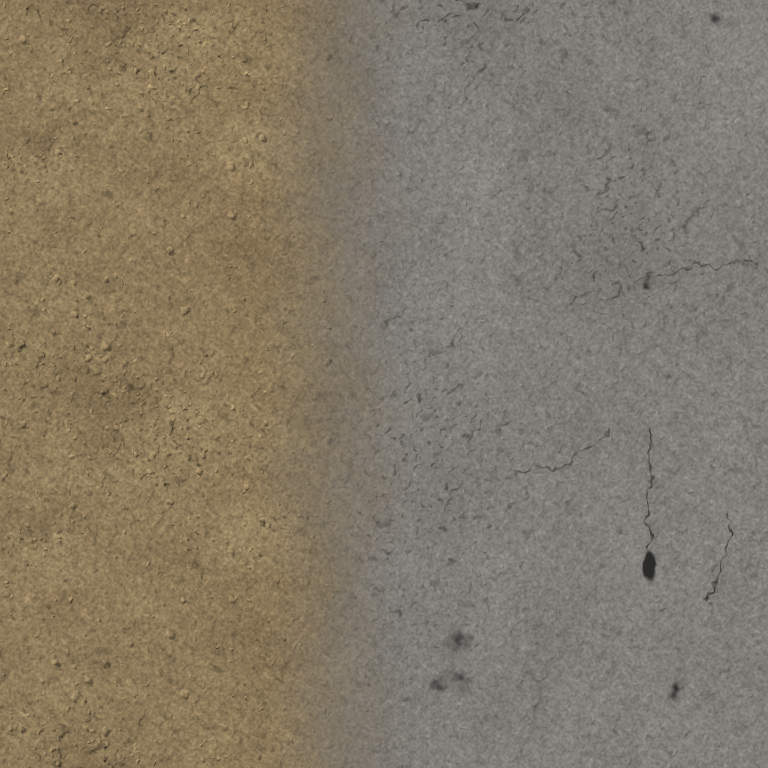
Give the GLSL for this texture, as a WebGL 1 fragment shader.

```glsl
precision highp float;
// Weathered ground: sandy soil on the left fades into stained grey concrete.
// Soil repeats twice vertically, using periodic gradient noise and pebbles;
// both share rotated grain and broken hairlines, concrete adds cracks and stains.
#define SOIL_COLOR vec3(0.55, 0.475, 0.35)
#define SOIL_LIGHT vec3(0.635, 0.565, 0.42)
#define SOIL_DARK vec3(0.455, 0.385, 0.285)
#define STONE_COLOR vec3(0.505, 0.493, 0.475)
#define STAIN_COLOR vec3(0.15, 0.15, 0.14)
#define FADE_START 0.325
#define FADE_END 0.545
#define SOIL_PERIOD 0.5
#define GRAIN 0.18
#define PEBBLE_RELIEF 0.34
#define CRACK_WIDTH 0.0013
#define NO_REPEAT 4096.0

uniform vec2 u_resolution;

vec2 hash2(vec2 p) {
  vec3 q = fract(p.xyx * vec3(0.1031, 0.103, 0.0973));
  q += dot(q, q.yzx + 33.33);
  return fract((q.xx + q.yz) * q.zy);
}

float cornerSlope(vec2 cell, vec2 offset, float period) {
  cell.y = mod(cell.y, period);
  float angle = 6.2832 * hash2(cell + 17.0).x;
  return dot(vec2(cos(angle), sin(angle)), offset);
}

// Gradient noise that repeats vertically after "period" cells
float noise(vec2 p, float period) {
  vec2 i = floor(p), f = p - i, e = vec2(0.0, 1.0);
  vec2 u = f * f * f * (f * (f * 6.0 - 15.0) + 10.0);
  float low = mix(cornerSlope(i, f, period), cornerSlope(i + e.yx, f - e.yx, period), u.x);
  float high = mix(cornerSlope(i + e, f - e, period), cornerSlope(i + 1.0, f - 1.0, period), u.x);
  return mix(low, high, u.y);
}

float noise(vec2 p) { return noise(p, NO_REPEAT); }

float fbm(vec2 p, float period) {
  float sum = 0.0, gain = 0.5;
  for (int k = 0; k < 5; k++) {
    sum += gain * noise(p, period);
    p *= 2.0;
    period *= 2.0;
    gain *= 0.72;
  }
  return sum;
}

vec2 jitter(vec2 p, float scale) { return vec2(noise(p * scale), noise(p * scale + 57.0)); }

// Fine relief: grain, pale flecks, dark pits and broken slanted hairlines
float surface(vec2 p, float rough) {
  vec2 q = mat2(0.8, 0.6, -0.6, 0.8) * p + 7.0;
  float grain = noise(q * 250.0) + 0.8 * noise(q * 140.0) + 0.5 * noise(q * 67.0);
  q += 0.007 * jitter(q, 90.0);
  float hair = 1.0 - smoothstep(0.02, 0.1, abs(noise(q * vec2(36.0, 22.0))));
  hair *= smoothstep(0.02, 0.35, noise(q * 51.0 + 9.0));
  float pits = smoothstep(0.22, 0.5, noise(q * vec2(170.0, 105.0)));
  float flecks = smoothstep(0.3, 0.55, noise(q * 130.0 + 31.0));
  return GRAIN * grain + 0.12 * flecks - (0.12 + 0.28 * rough) * (pits + hair);
}

// Lit stones with a cast shadow, at most one per grid cell
float pebbles(vec2 p, float cells, float density, float period) {
  vec2 i = floor(p * cells), f = fract(p * cells);
  i.y = mod(i.y, period);
  vec2 r = hash2(i + 5.3), s = hash2(i + 71.7);
  vec2 d = (f - 0.36 - 0.28 * r) / mix(0.09, 0.25, s.x * s.x);
  float body = 1.0 - smoothstep(0.6, 1.1, length(d));
  float shadow = 1.0 - smoothstep(0.5, 1.3, length(d - vec2(0.5, -0.6)));
  float relief = body * (0.35 + 0.7 * dot(d, vec2(-0.6, 0.8))) - shadow * (1.0 - body);
  return relief * step(s.y, density);
}

float blob(vec2 p, float x, float y, float rx, float ry) {
  vec2 d = (p - vec2(x, y)) / vec2(rx, ry);
  return exp(-dot(d, d));
}

float soilBlob(vec2 p, float x, float y, float rx, float ry) {
  p.y = (fract((p.y - y) / SOIL_PERIOD + 0.5) - 0.5) * SOIL_PERIOD;
  return blob(p, x, 0.0, rx, ry);
}

float segment(vec2 p, vec2 a, vec2 b) {
  vec2 pa = p - a, ba = b - a;
  return length(pa - ba * clamp(dot(pa, ba) / dot(ba, ba), 0.0, 1.0));
}

float crack(vec2 p, vec2 a, vec2 b, vec2 c) {
  float d = min(segment(p, a, b), segment(p, b, c));
  return 1.0 - smoothstep(CRACK_WIDTH * 0.3, CRACK_WIDTH * 2.0, d);
}

vec3 soil(vec2 p) {
  float broad = fbm(p * vec2(10.0, 16.0), 8.0);
  vec2 v = p + 0.07 * vec2(broad, fbm(p * 16.0 + 40.0, 8.0));
  float pale = soilBlob(v, 0.04, 0.265, 0.07, 0.03) + soilBlob(v, 0.14, 0.375, 0.08, 0.03)
    + soilBlob(v, 0.31, 0.3, 0.07, 0.035) + soilBlob(v, 0.24, 0.46, 0.08, 0.03);
  float dark = soilBlob(v, 0.14, 0.49, 0.1, 0.03) + soilBlob(v, 0.05, 0.33, 0.07, 0.03) + soilBlob(v, 0.33, 0.2, 0.06, 0.05);
  float rocky = soilBlob(v, 0.22, 0.42, 0.1, 0.06) + soilBlob(v, 0.03, 0.29, 0.05, 0.02) + soilBlob(v, 0.1, 0.02, 0.1, 0.04);
  float tone = 0.5 * pale - 0.4 * dark + 0.75 * broad;
  vec3 color = mix(SOIL_COLOR, SOIL_LIGHT, clamp(tone, 0.0, 1.0));
  color = mix(color, SOIL_DARK, clamp(-tone, 0.0, 1.0));
  vec2 w = p + 0.005 * jitter(p, 120.0);
  float stones = pebbles(w, 48.0, 0.15 + 0.5 * rocky, 24.0) + 0.8 * pebbles(w, 96.0, 0.25 + 0.5 * rocky, 48.0);
  return color * (1.0 + PEBBLE_RELIEF * stones + surface(p, 0.6 * rocky));
}

vec3 concrete(vec2 p) {
  vec2 w = p + 0.01 * jitter(p, 38.0) + 0.006 * jitter(p, 110.0), v = p + 0.06 * jitter(p, 14.0);
  float rough = blob(v, 0.82, 0.7, 0.08, 0.1) + blob(v, 0.55, 0.4, 0.09, 0.15) + blob(v, 0.62, 0.99, 0.16, 0.05);
  float light = blob(v, 0.61, 0.65, 0.06, 0.15) + blob(v, 0.92, 0.9, 0.13, 0.12);
  float shade = blob(v, 0.73, 0.9, 0.1, 0.07) + blob(v, 0.79, 0.64, 0.09, 0.06);
  float tone = 1.0 + 0.1 * fbm(p * vec2(9.0, 5.0), NO_REPEAT) + 0.03 * (light - shade - rough);
  tone += 0.15 * pebbles(w, 85.0, 0.15 + 0.25 * rough, NO_REPEAT) + 0.8 * surface(p + 3.0, rough);
  vec3 color = STONE_COLOR * mix(vec3(tone), vec3(1.0, 0.98, 0.93), 0.15 * rough);
  // Ragged cracks, soft stains and a dark elongated hole
  float lines = crack(w, vec2(0.845, 0.285), vec2(0.843, 0.345), vec2(0.85, 0.44));
  lines = max(lines, crack(w, vec2(0.918, 0.218), vec2(0.945, 0.275), vec2(0.953, 0.328)));
  lines = max(lines, 0.7 * crack(w, vec2(0.845, 0.635), vec2(0.89, 0.652), vec2(0.99, 0.659)));
  lines = max(lines, 0.8 * crack(w, vec2(0.67, 0.385), vec2(0.74, 0.395), vec2(0.795, 0.44)));
  float spots = blob(w, 0.596, 0.164, 0.012, 0.011) + blob(w, 0.599, 0.114, 0.011, 0.011) + blob(w, 0.569, 0.109, 0.009, 0.008)
    + blob(w, 0.88, 0.1, 0.007, 0.013) + blob(w, 0.844, 0.632, 0.006, 0.006) + blob(w, 0.928, 0.974, 0.006, 0.006);
  float patchy = 0.6 + 0.9 * noise(p * 95.0);
  float hole = 1.0 - smoothstep(0.7, 1.1, length((mix(p, w, 0.4) - vec2(0.845, 0.264)) / vec2(0.0085, 0.022)));
  return mix(color, STAIN_COLOR, clamp(max(max(0.75 * lines, spots) * patchy, hole), 0.0, 0.95));
}

void main() {
  vec2 p = gl_FragCoord.xy / u_resolution;
  float fade = smoothstep(FADE_START, FADE_END, p.x + 0.05 * fbm(p * 9.0, NO_REPEAT));
  vec3 color = mix(soil(p), concrete(p), fade) * (1.0 - 0.2 * fade * (1.0 - fade));
  gl_FragColor = vec4(color, 1.0);
}
```
